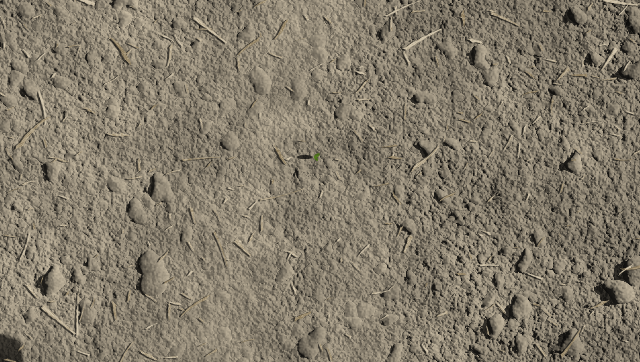
Reproduce this texture procedurally as a Shadertoy shader.

```glsl
// Dry crumbly field soil with clods, scattered straw and a tiny seedling in low sunlight.
#define SOIL_TINT vec3(1.0, 0.935, 0.812)
#define STRAW_PALE vec3(0.84, 0.79, 0.69)
#define STRAW_TAN vec3(0.57, 0.50, 0.37)
#define LEAF_GREEN vec3(0.32, 0.46, 0.12)
#define SUN_DIR vec2(0.95, 0.31)
#define SUN_SLOPE 0.6
#define SOIL_TONE 0.56
#define SHADOW_TONE 0.3
#define CLOD_HEIGHT 0.85
#define GRAIN_HEIGHT 1.2

vec2 hash2(vec2 p) {
    vec3 q = fract(p.xyx * vec3(0.1031, 0.1030, 0.0973));
    q += dot(q, q.yzx + 33.33);
    return fract((q.xx + q.yz) * q.zy);
}

float noise(vec2 p) {
    vec2 i = floor(p), f = fract(p);
    f = f * f * (3.0 - 2.0 * f);
    float low = mix(hash2(i).x, hash2(i + vec2(1, 0)).x, f.x);
    float high = mix(hash2(i + vec2(0, 1)).x, hash2(i + vec2(1, 1)).x, f.x);
    return mix(low, high, f.y);
}

vec2 rotate(vec2 p, float angle) {
    float c = cos(angle), s = sin(angle);
    return vec2(c * p.x + s * p.y, c * p.y - s * p.x);
}

// Smooth wheel track running down the field
float track(vec2 p) {
    float d = (p.x - 0.62 - 0.24 * p.y) / 0.1;
    return exp(-d * d);
}

// Height of the lumps scattered on one grid
float clods(vec2 p, float cell, float density) {
    vec2 g = p / cell + 17.0;
    g += 0.3 * (vec2(noise(g * 2.6), noise(g * 2.6 + 40.0)) - 0.5);
    float top = 0.0;
    for (int j = -1; j <= 1; j++)
    for (int i = -1; i <= 1; i++) {
        vec2 id = floor(g) + vec2(i, j);
        if (hash2(id + 19.7).x > density) continue;
        vec2 centre = hash2(id), kind = hash2(id + 71.3);
        float radius = mix(0.14, 0.38, pow(kind.x, 1.6));
        vec2 q = rotate(g - id - centre, 6.283 * kind.y);
        q.y *= 1.0 + 0.5 * centre.x;
        top = max(top, radius * sqrt(max(1.0 - dot(q, q) / (radius * radius), 0.0)));
    }
    return top * cell * CLOD_HEIGHT;
}

float soilHeight(vec2 p) {
    float ground = 0.009 * noise(p * 42.0) + 0.006 * noise(p * 93.0 + 5.0)
                 + 0.0045 * noise(p * 185.0 + 9.0);
    float lump = 0.0, cell = 0.0125;
    for (int i = 0; i < 5; i++) {
        lump = max(lump, clods(p, cell, 0.95 - 0.14 * float(i)));
        cell *= 1.75;
    }
    float cover = smoothstep(0.0, 0.012, lump);
    float height = GRAIN_HEIGHT * ground * (1.0 - 0.5 * cover) + lump;
    float rough = mix(0.8, 1.15, smoothstep(0.6, 1.25, p.x));
    rough *= (1.0 - 0.35 * track(p)) * mix(0.65, 1.35, noise(p * 4.0));
    return height * rough;
}

// Straw on one grid: x is coverage, y is shade from tan to pale
vec2 straw(vec2 p, float cell, float density, float halfWidth) {
    vec2 g = p / cell + 31.0, result = vec2(0.0);
    float blur = 0.7 / iResolution.y;
    for (int j = -1; j <= 1; j++)
    for (int i = -1; i <= 1; i++) {
        vec2 id = floor(g) + vec2(i, j);
        vec2 pick = hash2(id + 7.1), kind = hash2(id + 53.9);
        if (pick.x > density) continue;
        vec2 q = rotate(g - id - hash2(id), 6.283 * kind.x) * cell;
        float halfLength = cell * mix(0.12, 0.5, pow(kind.y, 1.8));
        float along = q.x / halfLength;
        q.y += (pick.y - 0.5) * 0.25 * halfLength * along * along;
        float width = halfWidth * mix(0.45, 1.3, fract(kind.y * 7.3)) * (1.0 - 0.45 * along);
        width *= 0.55 + 0.8 * noise(q * 130.0 + id);
        q.x += q.y * (4.0 * pick.y - 2.0);
        vec2 d = abs(q) - vec2(halfLength, width);
        float cover = 1.0 - smoothstep(-blur, blur, max(d.x, d.y));
        float fibre = noise(vec2(along * 5.0, q.y * 700.0) + id) - 0.5;
        float shade = clamp(fract(pick.y * 5.7) + 0.1 + 0.8 * fibre, 0.0, 1.0);
        if (cover > result.x) result = vec2(cover, shade);
    }
    return result;
}

vec2 allStraw(vec2 p) {
    vec2 stalks = straw(p, 0.13, 0.48, 0.0036);
    vec2 chaff = straw(p + 3.7, 0.047, 0.3, 0.002);
    return stalks.x > chaff.x ? stalks : chaff;
}

float blob(vec2 p, vec2 radii) {
    return 1.0 - smoothstep(0.75, 1.15, length(p / radii));
}

void mainImage(out vec4 fragColor, in vec2 fragCoord) {
    vec2 p = fragCoord / iResolution.y;

    // Relief facing towards or away from the sun
    float height = soilHeight(p), stepSize = 0.0026;
    float slope = 1.2 * (height - soilHeight(p + SUN_DIR * stepSize)) / stepSize;
    float relief = slope / (1.0 + abs(slope));
    float tone = SOIL_TONE + relief * (relief > 0.0 ? 0.2 : 0.36);
    tone += 0.1 * (noise(p * 230.0) - 0.5) + 0.1 * (noise(p * 15.0) - 0.5);
    tone += 0.1 * (noise(p * 5.0) - 0.5);
    tone += 0.04 * track(p) - 0.04 * smoothstep(0.9, 1.5, p.x);

    // Cast shadows of lumps, straw and seedling
    float blocked = 0.0;
    for (int i = 1; i <= 3; i++) {
        float reach = 0.0035 * float(i * i) + 0.002;
        blocked = max(blocked, soilHeight(p + SUN_DIR * reach) - height - reach * SUN_SLOPE);
    }
    float shadow = smoothstep(0.0, 0.0038, blocked);
    shadow = max(shadow, 0.9 * allStraw(p + SUN_DIR * 0.006).x);
    vec2 plant = p - vec2(0.875, 0.57);
    shadow = max(shadow, blob(plant + vec2(0.033, 0.004), vec2(0.023, 0.006)));
    float corner = length((p - vec2(0.01, 0.02)) / vec2(0.055, 0.06));
    corner += 0.35 * (noise(p * 45.0) - 0.5);
    shadow = max(shadow, 0.9 * (1.0 - smoothstep(0.85, 1.1, corner)));
    vec3 colour = SOIL_TINT * tone * mix(1.0, SHADOW_TONE, shadow);

    // Straw lies on top of the soil
    vec2 stalk = allStraw(p);
    colour = mix(colour, mix(STRAW_TAN, STRAW_PALE, stalk.y), 0.95 * stalk.x);

    // Two small leaves
    float leaves = max(blob(rotate(plant, 0.6), vec2(0.010, 0.005)),
                       blob(rotate(plant + vec2(0.002, 0.008), -0.9), vec2(0.008, 0.004)));
    colour = mix(colour, LEAF_GREEN * (0.8 + 0.5 * noise(p * 150.0)), leaves);

    fragColor = vec4(clamp(colour, 0.0, 1.0), 1.0);
}
```
